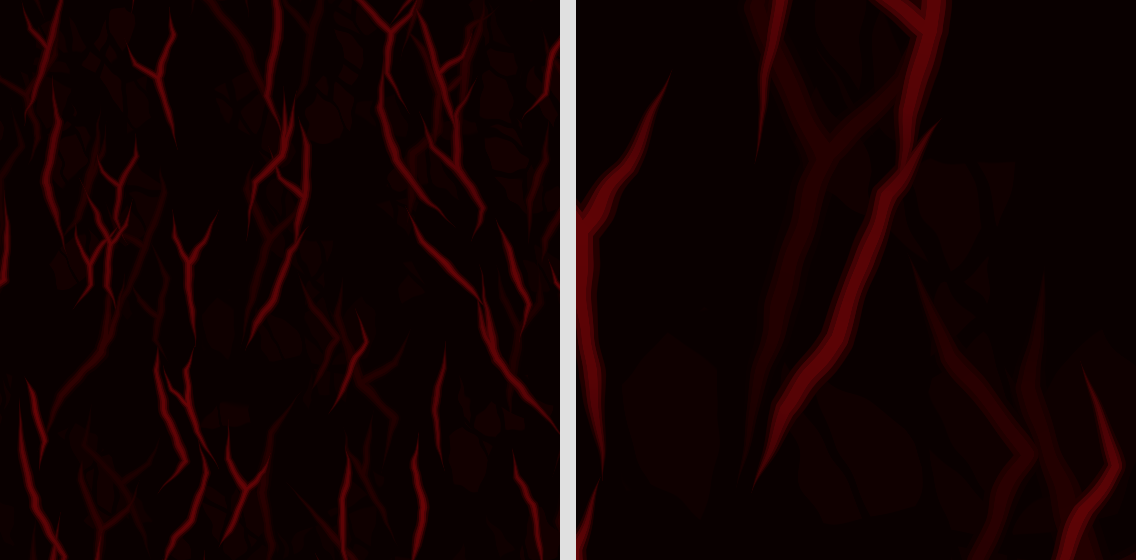
Left, the full canvas; right, a detail of the centre.
Write a WebGL 2 fragment shader that draws this texture.

```glsl
#version 300 es
precision highp float;

uniform vec2 u_resolution;
out vec4 fragColor;

const float PI = 3.14159;

float hash(vec2 p) {
    vec3 q = fract(p.xyx * 0.1031);
    q += dot(q, q.yzx + 33.33);
    return fract((q.x + q.y) * q.z);
}

vec2 hash2(vec2 p) {
    return vec2(hash(p + 7.3), hash(p + 41.9));
}

float noise(vec2 p) {
    vec2 i = floor(p), f = fract(p);
    f = f * f * (3.0 - 2.0 * f);
    float low = mix(hash(i), hash(i + vec2(1, 0)), f.x);
    float high = mix(hash(i + vec2(0, 1)), hash(i + vec2(1, 1)), f.x);
    return mix(low, high, f.y);
}

float cover(float inside, float px) {
    return smoothstep(-px, px, inside);
}

vec2 heading(float angle) {
    return vec2(sin(angle), -cos(angle));
}

// Tapered stroke with a dim rim, a body and a bright core
float stroke(vec2 p, vec2 a, vec2 b, vec2 radii, vec2 peaks, float px) {
    vec2 ab = b - a;
    float h = clamp(dot(p - a, ab) / dot(ab, ab), 0.0, 1.0);
    float d = length(p - a - ab * h);
    float r = mix(radii.x, radii.y, h);
    float level = 0.37 * cover(r * 1.5 - d, px);
    level = max(level, 0.76 * cover(r - d, px));
    level = max(level, cover(r * 0.58 - d, px));
    return level * mix(peaks.x, peaks.y, h);
}

// Kinked downward vein, often with a fork that rises from its middle
float vein(vec2 p, vec2 centre, vec2 seed, float len, float radius, float peak, float px) {
    float lean = (hash(seed + 3.1) - 0.5) * 0.8;
    vec2 a = centre - heading(lean) * len * 0.5;
    float level = 0.0;
    float taperA = 0.0;
    for (int i = 0; i < 4; i++) {
        vec2 rnd = hash2(seed + float(i) * 5.7);
        vec2 b = a + heading(lean + (rnd.x - 0.5) * 1.2) * len * (0.15 + 0.2 * rnd.y);
        float taperB = pow(max(sin(PI * float(i + 1) * 0.25), 0.0), 0.6);
        vec2 taper = vec2(taperA, taperB);
        level = max(level, stroke(p, a, b, radius * taper, peak * (0.6 + 0.4 * taper), px));
        a = b;
        taperA = taperB;
        if (i == 1 && hash(seed + 19.7) < 0.6) {
            float side = rnd.x < 0.5 ? 1.0 : -1.0;
            float spread = side * (0.3 + 0.8 * rnd.y);
            vec2 knee = a - heading(spread) * len * 0.19;
            vec2 tip = knee - heading(spread * 0.4) * len * 0.2;
            level = max(level, stroke(p, a, knee, radius * vec2(0.9, 0.7), peak * vec2(1.0, 0.9), px));
            level = max(level, stroke(p, knee, tip, radius * vec2(0.7, 0.0), peak * vec2(0.9, 0.6), px));
        }
    }
    return level;
}

// One vein per jittered grid cell
float veinLayer(vec2 p, vec2 grid, float len, float radius, vec2 peakRange, float seed, float px) {
    vec2 cell = floor(p * grid);
    float level = 0.0;
    for (int y = -1; y <= 1; y++) {
        for (int x = -1; x <= 1; x++) {
            vec2 id = cell + vec2(x, y);
            vec2 key = id + seed;
            vec2 centre = (id + 0.5 + 0.75 * (hash2(key) - 0.5)) / grid;
            float size = 0.75 + 0.5 * hash(key + 61.3);
            float peak = mix(peakRange.x, peakRange.y, hash(key + 83.1));
            level = max(level, vein(p, centre, key, len * size, radius * (0.4 + 0.6 * size), peak, px));
        }
    }
    return level;
}

// Angular cells: x is the gap to the nearest border, y a random value of the cell
vec2 shards(vec2 p, float seed) {
    vec2 cell = floor(p);
    float first = 9.0, second = 9.0, id = 0.0;
    for (int y = -1; y <= 1; y++) {
        for (int x = -1; x <= 1; x++) {
            vec2 c = cell + vec2(x, y);
            float d = length(c + hash2(c + seed) - p);
            if (d < first) {
                second = first;
                first = d;
                id = hash(c + seed + 29.0);
            } else {
                second = min(second, d);
            }
        }
    }
    return vec2(second - first, id);
}

void main() {
    vec2 p = gl_FragCoord.xy / u_resolution.y;
    float px = 1.0 / u_resolution.y;
    vec2 wobble = vec2(noise(p * 45.0), noise(p * 45.0 + 90.0)) - 0.5;

    // Faint patches, broken up by slanted dark cuts
    vec2 q = p + wobble * 0.012;
    vec2 patches = shards(q * vec2(13.0, 9.0), 11.0);
    vec2 cuts = shards(vec2(q.x + q.y * 0.35, q.y) * vec2(17.0, 8.0), 57.0);
    float faint = cover(patches.x - 0.1, px * 12.0) * step(patches.y, 0.5);
    faint *= cover(cuts.x - 0.09, px * 12.0) * step(cuts.y, 0.72);
    float red = 0.035 + faint * mix(0.02, 0.045, hash(patches.yy * 91.0));

    // Dim veins behind bright ones
    vec2 v = p + wobble * 0.005;
    red = max(red, veinLayer(v, vec2(5, 4), 0.31, 0.0085, vec2(0.11, 0.19), 130.0, px));
    red = max(red, veinLayer(v, vec2(6, 5), 0.27, 0.0068, vec2(0.32, 0.41), 210.0, px));

    float tint = smoothstep(0.1, 0.35, red);
    fragColor = vec4(red, 0.01 * tint, 0.02 * tint, 1.0);
}
```
